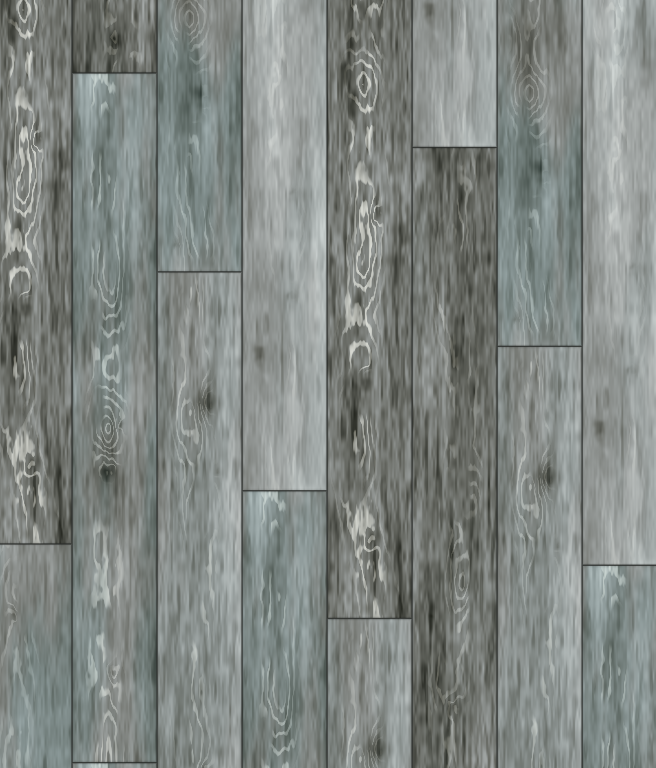
A Shadertoy shader for this texture:

```glsl
// Weathered grey oak floor: eight columns of long staggered planks with grain, veins and knots.

float hash(vec2 p) {
    vec3 a = fract(p.xyx * 0.1031);
    a += dot(a, a.yzx + 33.33);
    return fract((a.x + a.y) * a.z);
}

float noise(vec2 p) {
    vec2 i = floor(p), f = fract(p);
    f = f * f * (3.0 - 2.0 * f);
    return mix(mix(hash(i), hash(i + vec2(1, 0)), f.x),
               mix(hash(i + vec2(0, 1)), hash(i + vec2(1, 1)), f.x), f.y);
}

float fbm(vec2 p) {
    float sum = 0.0, amp = 0.5;
    for (int i = 0; i < 4; i++) {
        sum += amp * noise(p);
        p = p * 2.03 + 7.1;
        amp *= 0.5;
    }
    return sum / 0.9375;
}

// Board kinds: tone, teal tint, vein strength, grain contrast
const vec4 boards[6] = vec4[6](
    vec4(0.43, 0.0, 0.27, 1.5), vec4(0.51, 0.8, 0.17, 0.9),
    vec4(0.49, 0.9, 0.11, 0.8), vec4(0.57, 0.3, 0.14, 1.0),
    vec4(0.645, 0.25, 0.05, 0.75), vec4(0.43, 0.1, 0.13, 1.4));
const vec2 mainKnots[6] = vec2[6](
    vec2(0.45, 0.34), vec2(0.40, 0.42), vec2(0.47, 0.257),
    vec2(0.60, 0.81), vec2(0.20, 0.197), vec2(0.53, 0.048));

// Layout: board kind above and below the seam of each column
const int upper[8] = int[8](0, 5, 2, 4, 0, 4, 2, 4);
const int lower[8] = int[8](2, 1, 3, 1, 3, 5, 3, 1);
const float seams[4] = float[4](0.2917, 0.905, 0.646, 0.361);

void mainImage(out vec4 fragColor, in vec2 fragCoord) {
    const float plankWidth = 0.1107, plankLength = 0.898;
    vec2 p = fragCoord / iResolution.xy * vec2(0.8542, 1.0);
    float px = 1.0 / iResolution.y;

    // Plank coordinates: u across, v along
    float across = (p.x - 0.0938) / plankWidth + 1.0;
    int column = clamp(int(floor(across)), 0, 7);
    float seam = seams[column % 4] - 0.097 * float(column / 4);
    float along = (p.y - seam) / plankLength;
    int kind = along < 0.0 ? lower[column] : upper[column];
    float u = fract(across), v = fract(along);
    vec4 board = boards[kind];
    vec2 plankSize = vec2(plankWidth, plankLength);
    float seed = float(kind);
    vec2 q = vec2(u, v) * plankSize + seed * vec2(3.7, 5.3);

    // Knots: one main and two small ones
    float knot = 0.0, swell = 0.0;
    for (int i = 0; i < 3; i++) {
        vec2 id = vec2(seed * 5.0 + 2.0, float(i) * 9.0);
        vec2 center = i == 0 ? mainKnots[kind] : vec2(0.2 + 0.6 * hash(id), hash(id + 31.0));
        vec2 d = (vec2(u, v) - center) * plankSize * vec2(1.0, 0.6);
        d += (vec2(noise(q * 130.0), noise(q * 130.0 + 50.0)) - 0.5) * 0.005;
        float size = i == 0 ? 1.0 : 0.5;
        float e = dot(d, d) / (size * size);
        knot += size * (0.17 * exp(-e * 22000.0) + 0.06 * exp(-e * 2500.0));
        swell += size * 0.024 * exp(-e * 4500.0);
    }

    // Pale cathedral veins: contours around a wandering heart line
    float heart = (u - 0.45) * plankWidth + (noise(vec2(v * 5.0, seed * 7.0)) - 0.5) * 0.035;
    float depth = 0.07 * (noise(vec2(v * 7.0, seed * 3.0 + 40.0)) - 0.4);
    float rings = length(vec2(heart, depth)) + swell + (fbm(q * vec2(48.0, 15.0)) - 0.5) * 0.024;
    float vein = smoothstep(0.3, 0.95, cos(6.2832 * rings / 0.0085));
    vein *= smoothstep(0.036, 0.008, abs(heart)) * smoothstep(0.35, 0.65, noise(q * vec2(60.0, 17.0)));

    // Streaks, fine fibre and dark pores
    float streak = fbm(q * vec2(32.0, 3.5)) - 0.5;
    float patchy = fbm(q * vec2(16.0, 9.0) + 20.0) - 0.5;
    float fibre = noise(q * vec2(250.0, 13.0)) - 0.5;
    float grit = noise(q * vec2(420.0, 75.0)) - 0.5;
    float pores = smoothstep(0.6, 0.9, noise(q * vec2(210.0, 24.0) + 9.0));
    float light = board.x + 0.012 + streak * 0.3 + patchy * 0.2;
    light += board.w * (fibre * 0.09 + grit * 0.11 - pores * 0.09);
    light += (u - 0.5) * 0.07 * step(2.5, seed) * step(seed, 4.5);
    light += board.z * vein - knot;

    // Colour: warm grey shadows, cool grey lights, teal wash
    vec3 color = light + mix(vec3(0.0, 0.008, -0.018), vec3(-0.008, 0.01, 0.004),
                             smoothstep(0.35, 0.65, light));
    float teal = board.y * smoothstep(0.35, 0.65, fbm(q * vec2(22.0, 4.0) + 60.0));
    color += teal * vec3(-0.035, 0.006, 0.014);
    color += vein * board.z * vec3(0.08, 0.04, -0.04);

    // Dark joints between planks
    float side = min(u, 1.0 - u) * plankWidth;
    float end = min(v, 1.0 - v) * plankLength;
    float joint = clamp((0.0009 - min(side, end)) / px + 0.5, 0.0, 1.0);
    color *= 1.0 - 0.12 * smoothstep(0.004, 0.0, min(side, end));
    color = mix(color, vec3(0.17, 0.18, 0.17), joint * 0.85);

    fragColor = vec4(clamp(color, 0.0, 1.0), 1.0);
}
```
